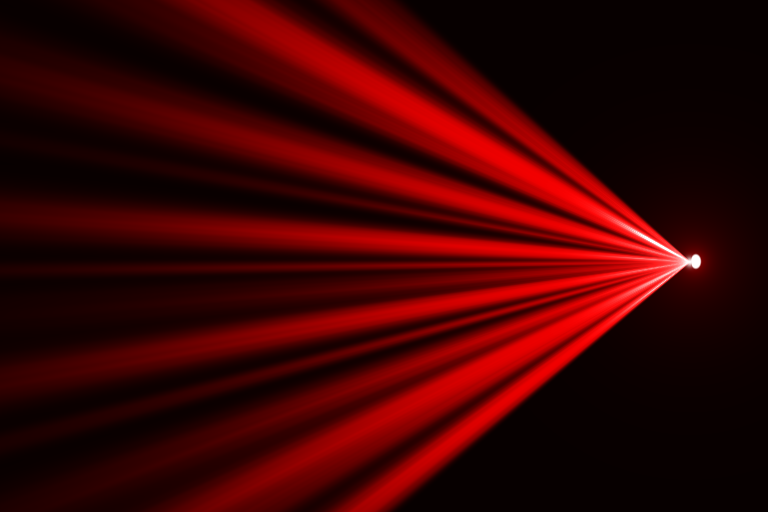
A WebGL 2 fragment shader for this background:

```glsl
#version 300 es
precision highp float;

uniform vec2 u_resolution;
out vec4 fragColor;

#define APEX vec2(0.5977, -0.0117)
#define LAMP vec2(0.6090, -0.0107)
#define LAMP_RADII vec2(0.0100, 0.0140)
#define FAN_MIDDLE 1.2
#define FAN_HALF 41.3
#define REACH 0.40
#define GAIN 4.2
#define HOT_REACH 0.12
#define SOFTNESS 0.08
#define STREAKS 0.25
#define AMBIENT 0.027

// Each beam: angle in degrees above leftward, half width, strength
const vec3 BEAMS[16] = vec3[16](
  vec3(39.0, 2.4, 0.34), vec3(36.6, 1.5, 0.36),
  vec3(28.9, 2.7, 1.60), vec3(24.2, 1.8, 0.40),
  vec3(18.0, 1.3, 0.22), vec3(15.3, 2.2, 0.85),
  vec3(10.1, 0.9, 0.24), vec3(3.9, 1.9, 0.98),
  vec3(-0.7, 0.70, 0.42), vec3(-4.3, 1.9, 0.28),
  vec3(-9.8, 1.9, 0.98), vec3(-14.8, 0.85, 0.44),
  vec3(-20.5, 2.2, 0.55), vec3(-27.0, 2.4, 1.15),
  vec3(-30.6, 1.6, 0.42), vec3(-37.0, 2.3, 1.15));

vec2 hashGradient(vec2 cell) {
  float h = fract(sin(dot(cell, vec2(127.1, 311.7))) * 43758.5);
  return vec2(cos(h * 6.2832), sin(h * 6.2832));
}

float gradientNoise(vec2 p) {
  vec2 i = floor(p), f = fract(p);
  vec2 u = f * f * f * (f * (f * 6.0 - 15.0) + 10.0);
  vec2 e = vec2(0.0, 1.0);
  float low = mix(dot(hashGradient(i), f),
                  dot(hashGradient(i + e.yx), f - e.yx), u.x);
  float high = mix(dot(hashGradient(i + e.xy), f - e.xy),
                   dot(hashGradient(i + e.yy), f - e.yy), u.x);
  return mix(low, high, u.y);
}

// Sum of soft beams across the fan
float beamProfile(float angle, float blur) {
  float sum = 0.0;
  for (int i = 0; i < BEAMS.length(); i++) {
    float width = length(vec2(BEAMS[i].y, blur));
    float x = (angle - BEAMS[i].x) / width;
    sum += BEAMS[i].z * BEAMS[i].y / width * exp(-x * x);
  }
  return sum;
}

void main() {
  vec2 p = (gl_FragCoord.xy - 0.5 * u_resolution) / u_resolution.y;
  float pixel = 1.0 / u_resolution.y;
  vec2 d = p - APEX;
  float r = max(length(d), 0.0001);
  float angle = degrees(atan(d.y, -d.x));
  float pixelAngle = degrees(pixel / r);

  // Fan outline, beams and fine streaks
  float edge = 0.8 + pixelAngle;
  float fan = 1.0 - smoothstep(-edge, edge, abs(angle - FAN_MIDDLE) - FAN_HALF);
  float beams = beamProfile(angle, SOFTNESS / r + 0.5 * pixelAngle);
  float streak = gradientNoise(vec2(angle * 0.9, r * 0.8))
               + 0.5 * gradientNoise(vec2(angle * 2.1 + 9.0, r * 1.3));
  beams *= 1.0 + STREAKS * streak;

  // Light saturates near the lamp and fades along the beams
  float fade = GAIN * exp(-r / REACH);
  float fill = 0.35 * exp(-r / 0.17);
  float red = 0.93 * fan * (1.0 - exp(-1.6 * (beams * fade + fill)));
  float hot = fan * (1.3 * beams * beams * exp(-r * r / (HOT_REACH * HOT_REACH))
                     + 1.2 * exp(-r * 38.0));

  // Lamp disc, neck and halo
  float disc = (length((p - LAMP) / LAMP_RADII) - 1.0) * LAMP_RADII.x;
  float lamp = 1.0 - smoothstep(-pixel, pixel, disc);
  float neck = exp(-r * r / 0.00008);
  float halo = 0.26 * exp(-r * 11.0) + 0.5 * exp(-length(p - LAMP) * 65.0);

  vec3 color = vec3(AMBIENT + red + halo, 0.0, 0.0);
  color += vec3(1.0, 0.85, 0.85) * hot;
  color = mix(color, vec3(1.0), max(lamp, neck));
  fragColor = vec4(clamp(color, 0.0, 1.0), 1.0);
}
```
